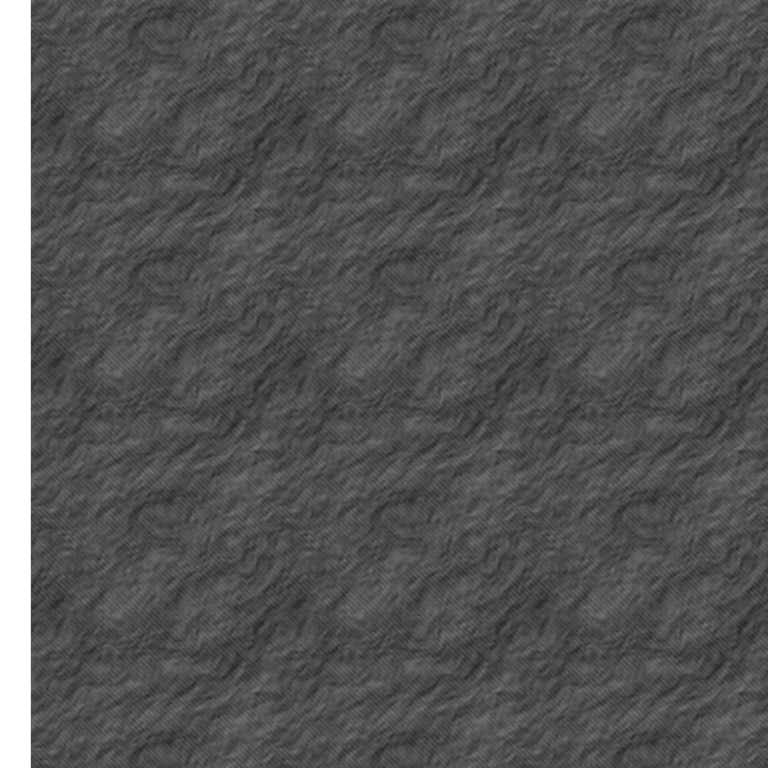
This texture is drawn by a Shadertoy shader. Its source:

```glsl
// Dark grey pressed cloth beside a narrow white margin.
// Tiling noise on a diagonal lattice is embossed from the upper left,
// then overlaid with soft tonal patches, a fine twill and grain.

float hash(vec2 cell, float seed) {
    uvec2 k = uvec2(ivec2(cell) + 1024);
    uint h = k.x * 1597334677u ^ k.y * 3812015801u ^ uint(seed) * 2798796415u;
    h = (h ^ (h >> 15)) * 2246822519u;
    h = (h ^ (h >> 13)) * 3266489917u;
    return float((h ^ (h >> 16)) & 65535u) / 65535.0;
}

// Folds a diagonal lattice cell back into one square tile.
float cellValue(vec2 cell, vec2 count, float seed) {
    cell -= floor((cell.y + 0.5) / count.y) * count;
    cell.x = mod(cell.x + 0.5, 2.0 * count.x) - 0.5;
    return hash(floor(cell + 0.5), seed);
}

float latticeNoise(vec2 p, vec2 count, float seed) {
    vec2 cell = floor(p), f = fract(p);
    f = f * f * (3.0 - 2.0 * f);
    vec2 e = vec2(1.0, 0.0);
    return mix(
        mix(cellValue(cell, count, seed), cellValue(cell + e.xy, count, seed), f.x),
        mix(cellValue(cell + e.yx, count, seed), cellValue(cell + e.xx, count, seed), f.x),
        f.y) - 0.5;
}

// Axis x runs up to the right along the creases, axis y across them.
vec2 diagonal(vec2 tile) {
    return vec2(tile.x + tile.y, tile.y - tile.x);
}

float patches(vec2 tile, vec2 count, float seed) {
    return latticeNoise(diagonal(tile) * count, count, seed);
}

// Slope of the creased surface, lit from the upper left.
float emboss(vec2 tile) {
    vec2 count = vec2(3.0, 5.0);
    float weight = 0.55, slope = 0.0;
    for (int i = 0; i < 4; i++) {
        vec2 p = diagonal(tile) * count;
        vec2 across = vec2(0.08, 0.36);
        float seed = float(i) + 3.0;
        slope += weight * (latticeNoise(p - across, count, seed)
                         - latticeNoise(p + across, count, seed));
        count *= 2.0;
        weight = min(weight * 1.35, 1.0);
    }
    return slope;
}

void mainImage(out vec4 fragColor, in vec2 fragCoord) {
    vec2 uv = fragCoord / iResolution.xy;
    float margin = 0.04;
    vec2 tile = (uv - vec2(margin, 1.0)) / 0.315;

    // Bend the creases so they do not run perfectly straight
    vec2 bend = vec2(patches(tile, vec2(5.0), 21.0), patches(tile, vec2(5.0), 22.0))
              + 0.5 * vec2(patches(tile, vec2(11.0), 23.0), patches(tile, vec2(11.0), 24.0));
    vec2 bent = tile + 0.055 * bend;

    // Relief and broad tone
    float grey = 0.299 + 0.088 * emboss(bent);
    grey += 0.050 * patches(bent, vec2(2.0, 3.0), 31.0);
    grey += 0.035 * patches(bent, vec2(5.0, 7.0), 32.0);

    // Fine twill and grain
    float twill = sin(6.28318 * 44.0 * (tile.x + tile.y));
    grey += 0.021 * twill * (0.8 + patches(tile, vec2(14.0), 41.0));
    grey += 0.060 * patches(tile, vec2(60.0), 42.0);
    grey = clamp(grey, 0.17, 0.43);

    // White margin on the left
    float pixel = 1.0 / iResolution.x;
    float cloth = smoothstep(margin - 0.5 * pixel, margin + 0.5 * pixel, uv.x);
    fragColor = vec4(vec3(mix(1.0, grey, cloth)), 1.0);
}
```
